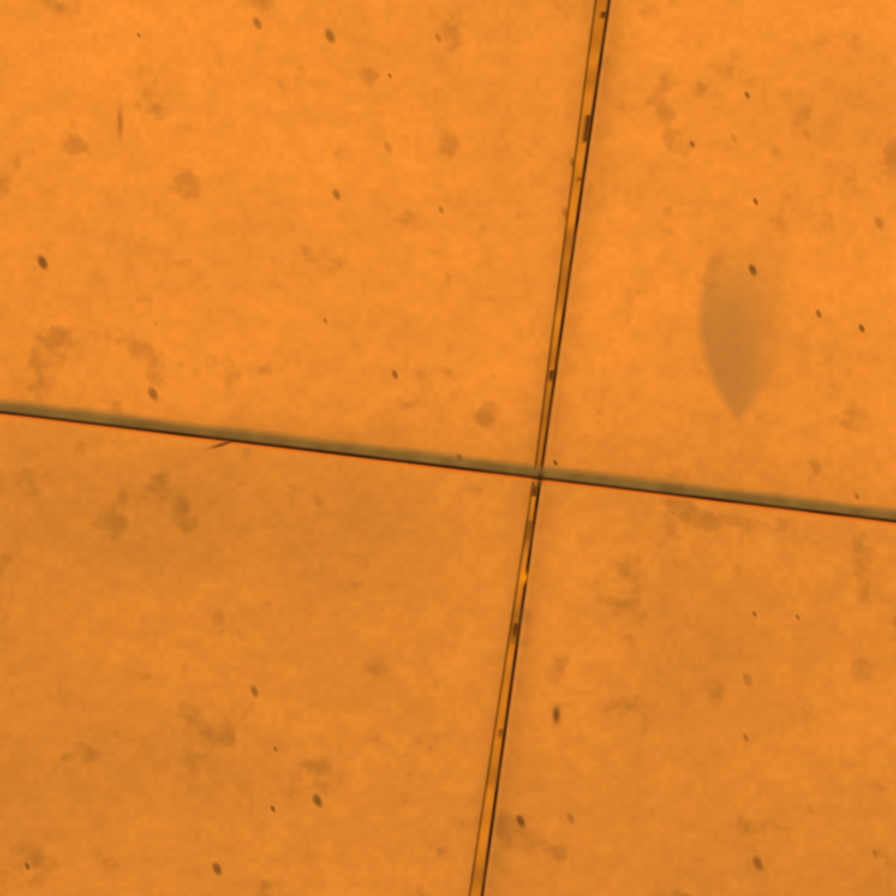
Write a three.js fragment shader that draws this texture.

```glsl
// Four warm orange stone tiles meeting at slanted joints, with mottling, specks and a stain.
#define TILE_BRIGHT vec3(0.955, 0.560, 0.188)
#define TILE_DIM vec3(0.810, 0.485, 0.168)
#define SHADOW_COLOR vec3(0.490, 0.360, 0.160)
#define GROOVE_COLOR vec3(0.230, 0.120, 0.045)
#define RIM_COLOR vec3(0.960, 0.460, 0.130)
#define GROUT_COLOR vec3(0.830, 0.470, 0.095)
#define STAIN_COLOR vec3(0.730, 0.460, 0.190)
#define MOTTLE 0.22
#define GRAIN 0.045
#define SPECK_CELLS 15.0

varying vec2 vUv;

float hash(vec2 p) {
  vec3 q = fract(vec3(p.xyx) * 0.1031);
  q += dot(q, q.yzx + 33.33);
  return fract((q.x + q.y) * q.z);
}

float noise(vec2 p) {
  vec2 i = floor(p), f = fract(p);
  f = f * f * (3.0 - 2.0 * f);
  return mix(mix(hash(i), hash(i + vec2(1.0, 0.0)), f.x),
             mix(hash(i + vec2(0.0, 1.0)), hash(i + 1.0), f.x), f.y);
}

float fbm(vec2 p) {
  float sum = 0.0, amp = 0.5;
  for (int i = 0; i < 5; i++) {
    sum += amp * noise(p);
    p = mat2(1.6, 1.2, -1.2, 1.6) * p + 7.3;
    amp *= 0.5;
  }
  return sum;
}

// Soft line of the given half width around zero
float line(float d, float width) {
  return exp(-d * d / (width * width));
}

// Soft elongated spot
float spot(vec2 p, vec2 center, vec2 size) {
  vec2 q = (p - center) / size;
  return exp(-dot(q, q));
}

// Sparse dark flecks, one candidate per cell
float specks(vec2 p) {
  vec2 cell = floor(p * SPECK_CELLS);
  vec2 center = 0.25 + 0.5 * vec2(hash(cell + 3.1), hash(cell + 17.7));
  vec2 d = fract(p * SPECK_CELLS) - center;
  d.x += 0.3 * d.y;
  float radius = mix(0.03, 0.09, hash(cell + 41.0));
  float shape = 1.0 - smoothstep(0.3, 1.3, length(d * vec2(1.0, 0.65)) / radius);
  return shape * step(0.72, hash(cell + 71.0)) * hash(cell + 5.0);
}

// Leaf-shaped stain: crisp curved left side, fading right side
float stain(vec2 p) {
  float left = 0.777 + 3.2 * pow(p.y - 0.645, 2.0);
  float mask = smoothstep(-0.004, 0.012, p.x - left);
  mask *= 1.0 - smoothstep(0.815, 0.895, p.x);
  mask *= smoothstep(-0.008, 0.016, p.y - 0.525 - 1.33 * (p.x - 0.823));
  return mask * (1.0 - smoothstep(0.63, 0.76, p.y));
}

void main() {
  vec2 p = vUv;
  float across = (p.y - 0.540 + 0.122 * p.x) * 0.993;
  float along = (p.x - 0.538 - 0.137 * p.y - 0.005 * p.y * p.y) * 0.991;
  float upper = smoothstep(-0.003, 0.003, across);

  // Tile surface
  float light = mix(0.24 + 0.30 * p.y + 0.20 * p.x, 0.58 + 0.34 * p.y, upper);
  light += 0.10 * upper * smoothstep(0.0, 0.004, along);
  light += 4.0 * MOTTLE * (fbm(p * vec2(5.0, 7.0) + 2.0) - 0.49);
  vec3 color = mix(TILE_DIM, TILE_BRIGHT, clamp(light, -0.15, 1.08));
  float grain = noise(p * 150.0) + noise(p * vec2(55.0, 75.0)) - 1.0;
  color *= 1.0 + GRAIN * grain;
  color *= 1.0 - 0.12 * smoothstep(0.62, 0.82, fbm(p * 24.0 + 11.0));

  // Stain, flecks and faint scratches
  color = mix(color, STAIN_COLOR, 0.72 * stain(p));
  color *= 1.0 - 0.38 * specks(p);
  color *= 1.0 - 0.20 * spot(p, vec2(0.134, 0.862), vec2(0.003, 0.018));
  color *= 1.0 - 0.45 * spot(p, vec2(0.621, 0.202), vec2(0.004, 0.009));

  // Steep joint: grout strip, its left edge, dark groove, pale right lip
  float width = 0.007 + 0.015 * abs(p.y - 0.47);
  float strip = smoothstep(-width - 0.002, -width + 0.001, along)
              * (1.0 - smoothstep(-0.001, 0.001, along));
  float grime = noise(vec2(p.y * 45.0, 4.0));
  color *= 1.0 - 0.10 * line(along, 0.022);
  color = mix(color, GROUT_COLOR * (0.82 + 0.3 * grime), 0.85 * strip);
  color *= 1.0 - 0.30 * line(along + width, 0.0018);
  color = mix(color, TILE_BRIGHT * vec3(0.95, 1.0, 1.3), 0.35 * line(along - 0.004, 0.002));
  color = mix(color, GROOVE_COLOR, (0.65 + 0.3 * grime) * line(along, 0.0020));
  float clump = smoothstep(0.76, 0.92, noise(vec2(p.y * 60.0, 19.0)));
  color = mix(color, GROOVE_COLOR, 0.7 * clump * line(along + 0.004, 0.0035));
  color = mix(color, vec3(0.98, 0.56, 0.06), spot(vec2(along, p.y), vec2(-0.002, 0.355), vec2(0.004, 0.007)));

  // Shallow joint: soft olive shadow above, dark groove, lit rim below
  float fade = 0.017 + 0.003 * noise(vec2(p.x * 30.0, 8.0));
  float shadow = smoothstep(-0.001, 0.001, across) * (1.0 - smoothstep(0.006, fade, across));
  color *= 1.0 - 0.10 * upper * exp(-max(across, 0.0) * 30.0);
  color = mix(color, SHADOW_COLOR * (0.92 + 0.2 * noise(p * 70.0)), 0.92 * shadow);
  color = mix(color, RIM_COLOR, 0.75 * line(across + 0.0035, 0.0018));
  float depth = 0.70 + 0.25 * noise(vec2(p.x * 25.0, 31.0));
  color = mix(color, GROOVE_COLOR, depth * line(across, 0.0021));

  // Small sliver under the joint and the dark crossing
  vec2 sliver = p - vec2(0.248, 0.504);
  sliver.y -= 0.3 * sliver.x;
  color = mix(color, GROOVE_COLOR, 0.6 * spot(sliver, vec2(0.0), vec2(0.012, 0.0020)));
  color = mix(color, GROOVE_COLOR, 0.7 * spot(vec2(along, across), vec2(0.0), vec2(0.004, 0.006)));

  gl_FragColor = vec4(clamp(color, 0.0, 1.0), 1.0);
}
```
